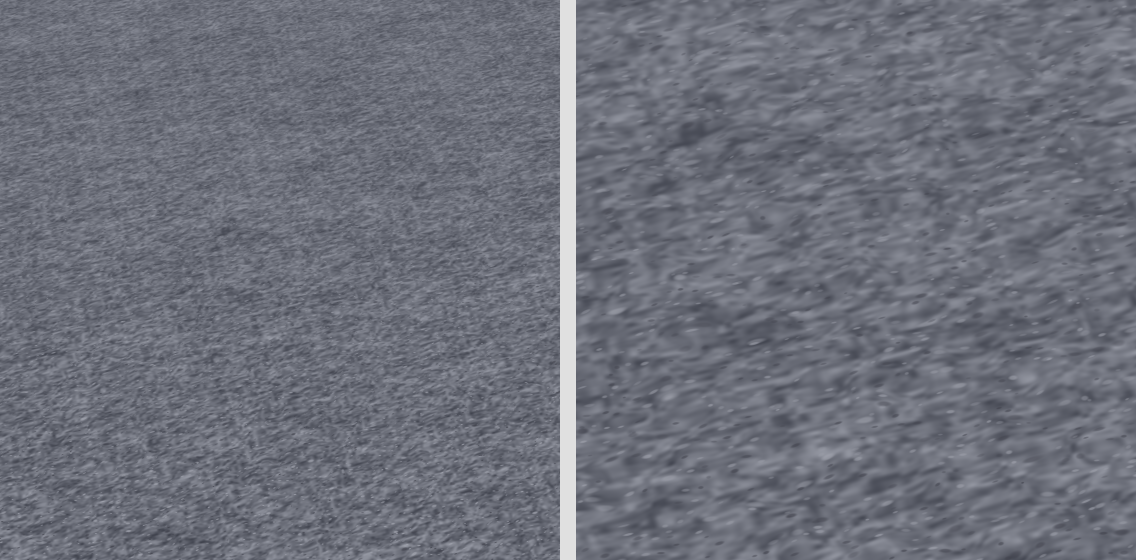
Left: the whole. Right: its middle third, enlarged.
Write a Shadertoy shader that draws this texture.

```glsl
const vec3 BASE_COLOR = vec3(0.424, 0.436, 0.478);
const vec3 CHIP_COLOR = vec3(0.64, 0.65, 0.69);
const vec3 PIT_COLOR = vec3(0.25, 0.255, 0.295);
const float HORIZON = 3.0;            // height of the vanishing line
const float TILT = 0.30;              // lean of the grains, radians
const vec2 COARSE_FREQ = vec2(72.0, 165.0);
const vec2 FINE_FREQ = vec2(150.0, 290.0);
const vec2 PATCH_FREQ = vec2(9.0, 24.0);
const vec2 FLECK_FREQ = vec2(58.0, 140.0);
const float NEAR_CONTRAST = 0.31;
const float FAR_CONTRAST = 0.21;
const float PATCH_CONTRAST = 0.05;
const float CHIP_SHARE = 0.10;
const float PIT_SHARE = 0.09;
const int AA = 2;                     // samples per pixel side

float hash(vec2 p) {
    return fract(sin(dot(p, vec2(127.1, 311.7))) * 43758.5453);
}

float valueNoise(vec2 p) {
    vec2 cell = floor(p);
    vec2 f = fract(p);
    f = f * f * (3.0 - 2.0 * f);
    float low = mix(hash(cell), hash(cell + vec2(1.0, 0.0)), f.x);
    float high = mix(hash(cell + vec2(0.0, 1.0)), hash(cell + vec2(1.0, 1.0)), f.x);
    return mix(low, high, f.y) - 0.5;
}

// Scattered elliptical flecks: positive for pale chips, negative for dark pits
float flecks(vec2 p) {
    vec2 cell = floor(p);
    float kind = hash(cell + 17.3);
    float radius = mix(0.22, 0.46, hash(cell + 5.9));
    vec2 jitter = vec2(hash(cell + 31.7), hash(cell + 71.1)) - 0.5;
    vec2 d = fract(p) - 0.5 - jitter * (1.0 - 2.0 * radius);
    float shape = 1.0 - smoothstep(0.35, 1.0, length(d) / radius);
    float polarity = step(kind, CHIP_SHARE) - step(1.0 - PIT_SHARE, kind);
    return shape * polarity * mix(0.35, 1.0, hash(cell + 43.3));
}

// Receding ground plane, with unit scale along the lower edge
vec2 groundPlane(vec2 uv) {
    float depth = HORIZON / (HORIZON - uv.y);
    return vec2((uv.x - 0.5) * depth, HORIZON * (depth - 1.0));
}

vec3 asphalt(vec2 uv) {
    vec2 ground = groundPlane(uv);
    float c = cos(TILT);
    float s = sin(TILT);
    vec2 p = vec2(c * ground.x + s * ground.y, c * ground.y - s * ground.x) + 2.0;

    // Bend the grain slightly so that rows do not line up
    p.y += 0.006 * valueNoise(p * vec2(38.0, 55.0));
    p.x += 0.010 * valueNoise(p * vec2(45.0, 90.0) + 9.0);

    // Grain and broad tonal patches
    float grain = 0.58 * valueNoise(p * COARSE_FREQ)
                + 0.55 * valueNoise(p * FINE_FREQ + 37.0);
    float patches = valueNoise(p * PATCH_FREQ)
                  + 0.7 * valueNoise(p * PATCH_FREQ * 2.7 + 11.0);
    float nearness = 1.0 - smoothstep(0.0, 1.0, uv.y);
    float contrast = mix(FAR_CONTRAST, NEAR_CONTRAST, nearness);
    vec3 color = BASE_COLOR + grain * contrast + patches * PATCH_CONTRAST;

    // Two sizes of chips and pits
    float strength = mix(0.35, 0.75, nearness);
    for (int i = 0; i < 2; i++) {
        float size = 1.0 + 0.8 * float(i);
        float fleck = flecks(p * FLECK_FREQ * size + 53.0 * float(i)) * strength;
        color = mix(color, CHIP_COLOR, max(fleck, 0.0));
        color = mix(color, PIT_COLOR, max(-fleck, 0.0));
    }
    return color;
}

void mainImage(out vec4 fragColor, in vec2 fragCoord) {
    vec3 color = vec3(0.0);
    for (int y = 0; y < AA; y++) {
        for (int x = 0; x < AA; x++) {
            vec2 offset = (vec2(x, y) + 0.5) / float(AA) - 0.5;
            color += asphalt((fragCoord + offset) / iResolution.xy);
        }
    }
    fragColor = vec4(color / float(AA * AA), 1.0);
}
```
